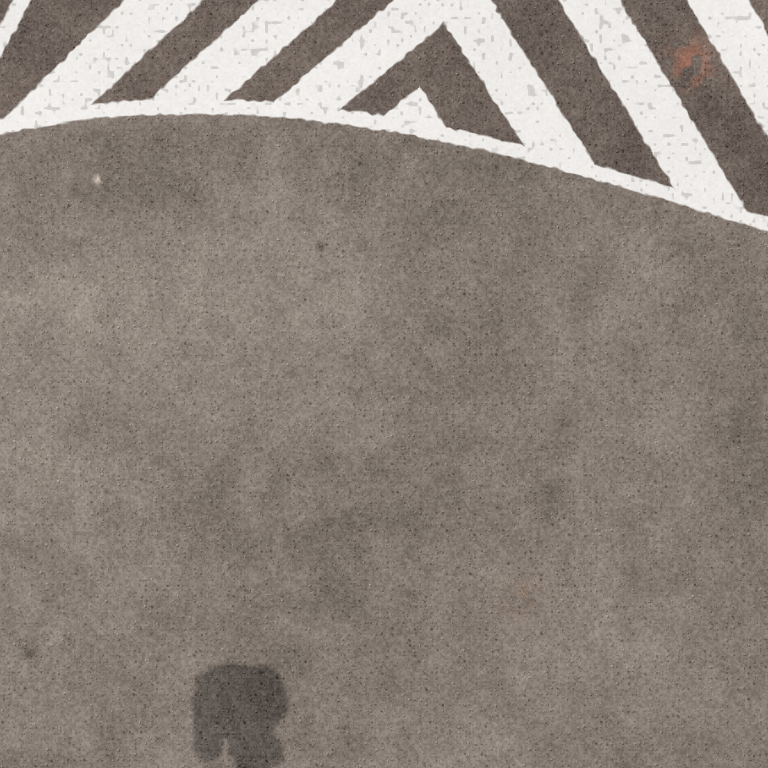
A WebGL 1 fragment shader for this texture:

```glsl
precision highp float;
// Worn asphalt below a curved white kerb line with chevron road hatching.
// Two fans of stripes meet at a ridge; value noise and scattered grit
// give the surface, and soft blobs add patches, rust and a damp stain.

uniform vec2 u_resolution;

float hash(vec2 p) {
  vec3 q = fract(p.xyx * vec3(0.1031, 0.1030, 0.0973));
  q += dot(q, q.yzx + 33.33);
  return fract((q.x + q.y) * q.z);
}

float noise(vec2 p) {
  vec2 i = floor(p), f = fract(p);
  f = f * f * (3.0 - 2.0 * f);
  return mix(mix(hash(i), hash(i + vec2(1.0, 0.0)), f.x),
             mix(hash(i + vec2(0.0, 1.0)), hash(i + 1.0), f.x), f.y);
}

float fbm(vec2 p) {
  float sum = 0.0, amp = 0.5;
  for (int i = 0; i < 5; i++) {
    sum += amp * noise(p);
    p = p * 2.03 + 17.3;
    amp *= 0.5;
  }
  return sum;
}

float blob(vec2 p, vec2 center, vec2 radius) {
  vec2 d = (p - center) / radius;
  return exp(-dot(d, d));
}

float ellipse(vec2 p, vec2 center, vec2 radius) {
  return (length((p - center) / radius) - 1.0) * min(radius.x, radius.y);
}

// Signed distance, in periods, to a repeated stripe starting at phase zero.
float stripe(float phase, float width) {
  return abs(fract(phase - width * 0.5 + 0.5) - 0.5) - width * 0.5;
}

float segment(vec2 p, vec2 a, vec2 b) {
  vec2 pa = p - a, ba = b - a;
  return length(pa - ba * clamp(dot(pa, ba) / dot(ba, ba), 0.0, 1.0));
}

// Height of the kerb line's lower edge.
float kerb(float x) {
  float d = x - 0.25;
  return 0.8516 - 0.39 * d * d + 0.155 * d * d * d;
}

// Scattered stones: a lit side and a shadowed side, signed brightness.
float grit(vec2 p, float cells, float density) {
  vec2 id = floor(p * cells), f = fract(p * cells);
  vec2 center = 0.3 + 0.4 * vec2(hash(id + 3.1), hash(id + 41.7));
  float size = mix(0.12, 0.3, hash(id + 9.4));
  float present = step(hash(id + 71.3), density);
  float lit = smoothstep(size, size * 0.4, length(f - center));
  float shade = smoothstep(size * 1.2, size * 0.5, length(f - center - vec2(0.14, -0.16)));
  return present * (lit * (hash(id + 23.9) * 1.3 - 0.4) - shade * 0.65);
}

void main() {
  vec2 uv = gl_FragCoord.xy / u_resolution;
  float soft = 0.0012 + 0.5 / u_resolution.x;
  float grain = noise(uv * 430.0) * 0.6 + noise(uv * 210.0 + 50.0) * 0.4 - 0.5;
  float cloud = fbm(uv * 5.0 + 4.0) - 0.48;

  // Paint: left and right fans, their ridge, the kerb and a corner line
  vec2 p = uv + (vec2(noise(uv * 130.0), noise(uv * 130.0 + 80.0)) - 0.5) * 0.0035;
  float down = 1.0 - p.y;
  float rise = 1.0 - 7.68 * down;
  float leftPos = (p.x - 0.131 * rise) / (1.0 + 0.06 * rise);
  float rightPos = (p.x - 0.756 * down) / (1.0 - 0.192 * down);
  float leftFan = max(stripe((leftPos - 0.029) / 0.1654, 0.59) * 0.115, -leftPos);
  float rightFan = stripe((rightPos - 0.5586) / 0.168, 0.48) * 0.14;
  float hatch = p.x < 0.592 - 0.42 * down ? leftFan : rightFan;
  hatch = min(hatch, segment(p, vec2(0.034, 1.01), vec2(-0.005, 0.935)) - 0.01);
  float above = p.y - kerb(p.x);
  float paintDist = max(min(hatch, above - 0.0195), -above);
  float paint = 1.0 - smoothstep(-soft, soft, paintDist);

  // Asphalt: broad mottling, pale patches and darker worn tracks
  float island = smoothstep(0.0, 0.01, above);
  vec3 road = mix(vec3(0.53, 0.49, 0.455), vec3(0.46, 0.415, 0.385), island);
  float tone = cloud * 0.13 + (fbm(uv * 28.0) - 0.48) * 0.1;
  tone += 0.055 * blob(uv, vec2(0.735, 0.545), vec2(0.02, 0.075));
  tone += 0.04 * blob(uv, vec2(0.08, 0.6), vec2(0.1, 0.05));
  tone += 0.04 * blob(uv, vec2(0.05, 0.42), vec2(0.07, 0.09));
  tone += 0.045 * blob(uv, vec2(0.7, 0.26), vec2(0.13, 0.04));
  tone += 0.035 * blob(uv, vec2(0.85, 0.16), vec2(0.14, 0.06));
  tone -= 0.04 * blob(uv, vec2(0.99, 0.48), vec2(0.06, 0.16));
  tone -= 0.03 * blob(uv, vec2(0.3, 0.79), vec2(0.3, 0.06));
  tone -= 0.035 * exp(-pow((uv.x - 0.66 - 0.16 * uv.y) / 0.02, 2.0))
        * smoothstep(0.2, 0.32, uv.y) * smoothstep(0.72, 0.6, uv.y);
  tone -= 0.13 * blob(uv, vec2(0.418, 0.678), vec2(0.008));
  tone -= 0.1 * blob(uv, vec2(0.04, 0.15), vec2(0.008));
  tone += 0.35 * blob(uv, vec2(0.127, 0.766), vec2(0.005));
  road += tone * vec3(1.05, 1.0, 0.95);
  float rust = blob(uv, vec2(0.9, 0.917), vec2(0.025, 0.03))
             + 0.25 * blob(uv, vec2(0.68, 0.22), vec2(0.025));
  road += rust * smoothstep(0.35, 0.65, noise(uv * 75.0)) * vec3(0.17, 0.03, -0.01);

  // Damp stain with two legs running off the lower edge
  vec2 s = uv + (vec2(fbm(uv * 40.0), fbm(uv * 40.0 + 9.0)) - 0.48) * 0.022;
  float stain = ellipse(s, vec2(0.311, 0.09), vec2(0.064, 0.047));
  stain = min(stain, ellipse(s, vec2(0.273, 0.05), vec2(0.025, 0.045)));
  stain = min(stain, ellipse(s, vec2(0.333, 0.03), vec2(0.031, 0.065)));
  road *= 1.0 - 0.29 * smoothstep(0.004, -0.004, stain);

  // Grain and stones
  float stones = grit(uv, 140.0, 0.35) + 0.7 * grit(uv + 0.37, 235.0, 0.4);
  road += grain * 0.16 + stones * 0.15;

  // Slightly scuffed white surface
  vec3 white = vec3(0.945, 0.935, 0.925) + grain * 0.05 + cloud * 0.05;
  white -= 0.12 * smoothstep(0.72, 0.9, noise(uv * 170.0 + 30.0));
  gl_FragColor = vec4(clamp(mix(road, white, paint), 0.0, 1.0), 1.0);
}
```
